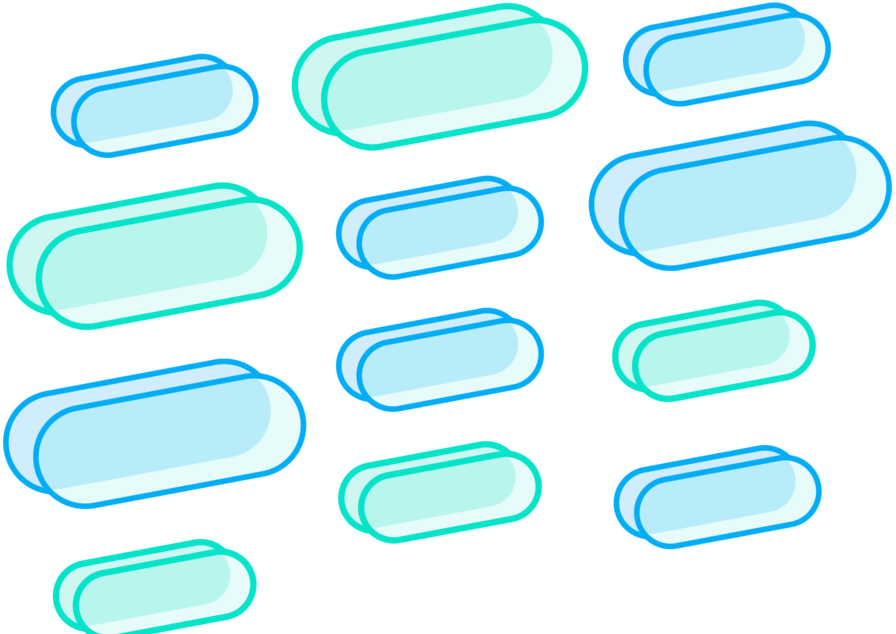
A Shadertoy shader for this pattern:

```glsl
// Columns of tilted, outlined capsules in blue and mint on white.
// Each is a doubled pill: a translucent front one overlaps its shifted twin.
// Columns are stacked downwards, so mixed sizes keep an even spacing.

float hash(vec2 p) {
    return fract(sin(dot(p, vec2(127.1, 311.7))) * 43758.5453);
}

// Signed distance to a capsule centred on the origin, rising to the right
float capsule(vec2 p, float halfLength, float radius) {
    vec2 axis = vec2(0.983, 0.184);
    float along = clamp(dot(p, axis), -halfLength, halfLength);
    return length(p - axis * along) - radius;
}

// Antialiased coverage of the inside of a distance field
float cover(float d) {
    float px = 0.9 / iResolution.y;
    return 1.0 - smoothstep(-px, px, d);
}

vec3 drawPill(vec3 color, vec2 p, float scale, bool mint) {
    vec3 ink      = mint ? vec3(0.02, 0.89, 0.79) : vec3(0.01, 0.68, 0.96);
    vec3 backFill = mint ? vec3(0.81, 0.97, 0.95) : vec3(0.81, 0.93, 0.98);
    vec3 overlap  = mint ? vec3(0.72, 0.965, 0.93) : vec3(0.72, 0.925, 0.975);
    vec3 frontFill = vec3(0.90, 0.985, 0.98);
    float stroke = mint ? 0.0050 : 0.0044;

    vec2 shift = vec2(0.0161, -0.0077) * scale;
    float back  = capsule(p + shift, 0.092 * scale, 0.0531 * scale);
    float front = capsule(p - shift, 0.092 * scale, 0.0531 * scale);

    // Back pill with its outline, then the front one showing the overlap
    color = mix(color, backFill, cover(back));
    color = mix(color, ink, cover(abs(back) - stroke));
    vec3 inside = mix(frontFill, overlap, cover(back + stroke));
    color = mix(color, inside, cover(front));
    return mix(color, ink, cover(abs(front) - stroke));
}

void mainImage(out vec4 fragColor, in vec2 fragCoord) {
    vec2 uv = fragCoord / iResolution.y;
    vec3 color = vec3(0.995, 1.0, 1.0);

    // One bit per pill, four rows per column
    int largeBits = 0x216;
    int mintBits = 0x49A;

    for (int col = 0; col < 3; col++) {
        bool lastCol = col == 2;
        float top = col == 0 ? 0.914 : 0.995;

        for (int row = 0; row < 4; row++) {
            int bit = col * 4 + row;
            bool large = ((largeBits >> bit) & 1) == 1;
            bool mint = ((mintBits >> bit) & 1) == 1;
            float scale = (large ? 1.47 : 1.0) * (mint ? 0.975 : 1.0);
            float halfHeight = 0.081 * scale;
            float r = float(row);

            // The last column sways sideways and spreads out downwards
            float sway = lastCol ? 0.026 * sin(0.1 + 1.9 * r) : 0.0;
            vec2 center = vec2(0.244 + 0.45 * float(col) + sway, top - halfHeight);
            color = drawPill(color, uv - center, scale, mint);

            float gap = 0.046 + (r - 1.0) * (lastCol ? 0.023 : 0.004);
            gap += 0.004 * (hash(vec2(col, row)) - 0.5);
            top -= 2.0 * halfHeight + gap;
        }
    }
    fragColor = vec4(color, 1.0);
}
```
